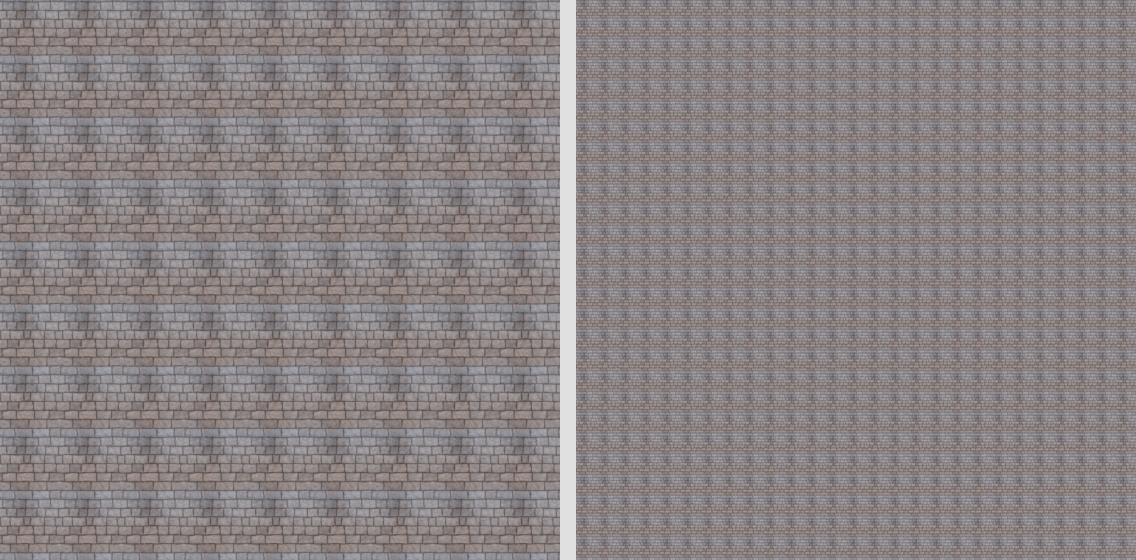
Left: one tile. Right: repeated 3 by 3.
Give the GLSL for this texture, as a WebGL 1 fragment shader.

```glsl
precision highp float;
// Weathered grey stone wall: a patch of seven uneven courses, repeated 9 by 9.
uniform vec2 u_resolution;

const float TAU = 6.2831853;

float hash(vec2 p) {
  vec3 q = fract(p.xyx * 0.1031);
  q += dot(q, q.yzx + 33.33);
  return fract((q.x + q.y) * q.z);
}

// Value noise on the unit patch that wraps after n cells.
float noise(vec2 p, float n) {
  p *= n;
  vec2 i = floor(p), f = fract(p);
  f = f * f * (3.0 - 2.0 * f);
  vec2 a = mod(i, n), b = mod(i + 1.0, n);
  return mix(mix(hash(a + n), hash(vec2(b.x, a.y) + n), f.x),
             mix(hash(vec2(a.x, b.y) + n), hash(b + n), f.x), f.y);
}

// Uneven position of the k-th upright joint in a course of n stones.
float joint(float k, float n, float course) {
  return k + 0.45 * hash(vec2(mod(k, n) + 3.0, course * 7.0 + 11.0));
}

// Colour of the patch; p runs from 0 to 1, downwards in y.
vec3 wall(vec2 p) {
  vec2 bend = vec2(noise(p, 11.0), noise(p + 0.37, 9.0)) - 0.5;
  vec2 w = p + 0.014 * bend;

  // Courses, each with its own number of stones
  float v = (w.y - 0.025) * 7.0;
  float course = mod(floor(v), 7.0);
  float n = 5.0 + step(0.5, course) - step(2.5, course) - step(3.5, course)
          - step(4.5, course) + step(5.5, course);
  float x = w.x * n + 0.5 * mod(course, 2.0) + 0.3 * hash(vec2(course, 5.0));
  float k = floor(x);
  k -= step(x, joint(k, n, course));
  float left = joint(k, n, course), right = joint(k + 1.0, n, course);

  // Rounded stone outline, in patch units
  vec2 local = vec2((x - 0.5 * (left + right)) / n, (fract(v) - 0.5) / 7.0);
  vec2 halfSize = vec2(0.5 * (right - left) / n, 0.5 / 7.0);
  vec2 e = abs(local) - halfSize + 0.02;
  float edge = length(max(e, 0.0)) + min(max(e.x, e.y), 0.0) - 0.02;
  float mortar = smoothstep(-0.013, -0.003, edge + 0.008 * (noise(p, 31.0) - 0.5));

  // Cool stones above, warm ones below, with a tone for each stone
  vec2 id = vec2(mod(k, n), course);
  float warmth = smoothstep(0.05, 0.6, p.y) * (1.0 - smoothstep(0.8, 0.95, p.y));
  warmth += 0.4 * (hash(id + 41.0) - 0.5);
  vec3 stone = mix(vec3(0.565, 0.56, 0.585), vec3(0.585, 0.545, 0.54), warmth);
  stone += 0.06 * (hash(id + 17.0) - 0.5);
  stone -= 0.025 * step(4.5, course) * step(course, 5.5);

  // Chiselled faces lit from above
  float grain = noise(p, 17.0) + noise(p, 38.0) + 0.7 * noise(p, 64.0) - 1.35;
  stone += 0.075 * grain - 0.2 * local.y;
  stone -= 0.045 * smoothstep(-0.03, -0.008, edge);

  // Broad dark streak and a rusty stain, strongest on the upper half
  float upper = 0.6 + 0.4 * cos(TAU * (p.y - 0.2));
  float streak = pow(0.5 + 0.5 * cos(TAU * (p.x - 0.39)), 4.0);
  float glow = 0.5 + 0.5 * cos(TAU * (p.x - 0.78));
  float light = upper * (0.025 * glow - 0.065 * streak);
  float rust = streak * smoothstep(0.45, 0.8, noise(p, 13.0));
  stone += rust * vec3(0.02, -0.01, -0.03);

  vec3 joints = mix(vec3(0.42, 0.4, 0.4), vec3(0.385, 0.355, 0.345), warmth);
  return mix(stone, joints + 0.05 * grain, mortar) + light;
}

void main() {
  // Average a 3 by 3 grid of samples within each pixel
  vec3 color = vec3(0.0);
  for (int j = 0; j < 3; j++) {
    for (int i = 0; i < 3; i++) {
      vec2 offset = (vec2(float(i), float(j)) - 1.0) / 3.0;
      vec2 p = fract((gl_FragCoord.xy + offset) / u_resolution * 9.0);
      color += wall(vec2(p.x, 1.0 - p.y));
    }
  }
  gl_FragColor = vec4(color / 9.0, 1.0);
}
```
